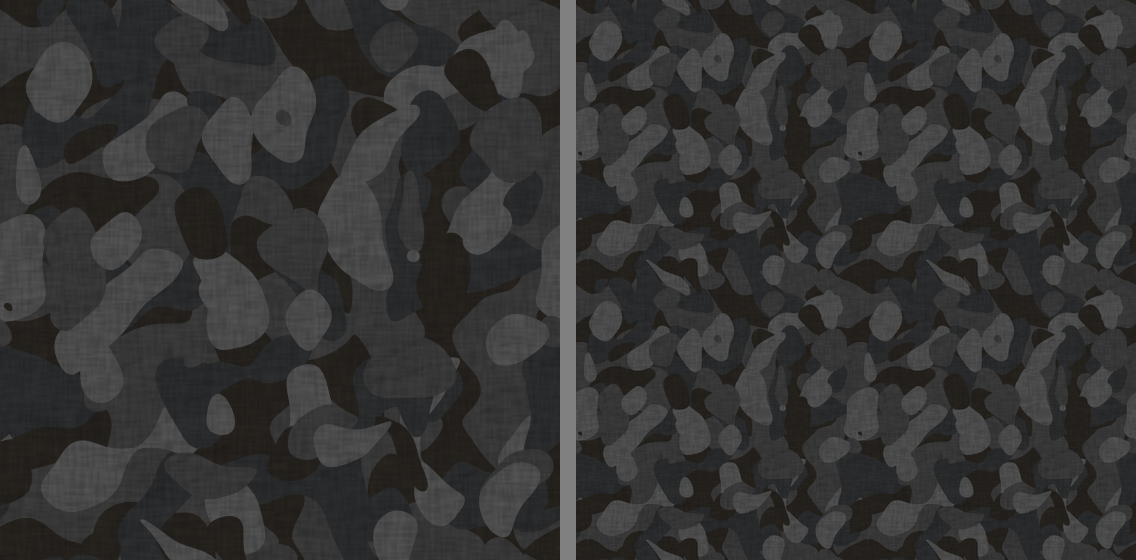
Left: one tile. Right: repeated 2 by 2.
This pattern is drawn by a three.js fragment shader. Its source:

```glsl
// Dark four-tone camouflage on woven cloth, tiling in both directions.
varying vec2 vUv;

const vec3 MID_GREY   = vec3(0.212, 0.212, 0.212);
const vec3 LIGHT_GREY = vec3(0.290, 0.290, 0.290);
const vec3 SLATE      = vec3(0.155, 0.162, 0.169);
const vec3 BROWN      = vec3(0.138, 0.126, 0.111);

const int   WAVES = 12;            // waves summed per layer of patches
const float MIN_FREQ = 2.5;        // cycles per tile, largest patches
const float MAX_FREQ = 6.0;        // cycles per tile, smallest patches
const vec2  STRETCH = vec2(1.08, 0.92); // patches run slightly upright
const vec2  SHIFT = vec2(0.545, 0.827); // places the patches on the tile
const float WARP = 0.007;          // bends the patch outlines
const float EDGE = 0.0011;         // half width of a patch edge
const float THREAD_CONTRAST = 0.14;
const float BAND_CONTRAST = 0.055;
const float CREASE_DEPTH = 0.07;
const float TAU = 6.2831853;

float hash(vec2 p) {
  vec3 q = fract(vec3(p.xyx) * 0.1031);
  q += dot(q, q.yzx + 33.33);
  return fract((q.x + q.y) * q.z);
}

// Whole cell index wrapped into the period, safe against rounding.
vec2 wrapCell(vec2 cell, vec2 period) {
  return floor(mod(cell + 0.5, period));
}

// Value noise that wraps after a whole number of cells.
float wrapNoise(vec2 p, vec2 period, float seed) {
  vec2 cell = floor(p);
  vec2 f = fract(p);
  f = f * f * (3.0 - 2.0 * f);
  vec2 a = wrapCell(cell, period) + seed;
  vec2 b = wrapCell(cell + 1.0, period) + seed;
  return mix(mix(hash(a), hash(vec2(b.x, a.y)), f.x),
             mix(hash(vec2(a.x, b.y)), hash(b), f.x), f.y);
}

float tiledNoise(vec2 uv, vec2 cells, float seed) {
  return wrapNoise(uv * cells, cells, seed);
}

// Smooth random field of unit variance from whole-cycle waves;
// returns its value in x and its gradient in yz.
vec3 patchField(vec2 uv, float seed) {
  vec3 field = vec3(0.0);
  for (int i = 0; i < WAVES; i++) {
    float n = float(i);
    float angle = (n + hash(vec2(n, seed))) * 0.5 * TAU / float(WAVES);
    float freq = mix(MIN_FREQ, MAX_FREQ, hash(vec2(n + 41.0, seed)));
    vec2 k = floor(freq * STRETCH * vec2(cos(angle), sin(angle)) + 0.5);
    float phase = TAU * (dot(k, uv) + hash(vec2(n + 83.0, seed)));
    field += vec3(cos(phase), -TAU * k * sin(phase));
  }
  return field / sqrt(0.5 * float(WAVES));
}

// Lays one colour wherever the field rises above the level.
void paint(inout vec3 color, vec2 uv, vec3 pigment, float level, float seed) {
  vec2 bend = sin(TAU * (uv.yx * vec2(7.0, 6.0) + uv * vec2(3.0, -4.0)) + seed);
  vec3 field = patchField(uv + WARP * bend, seed);
  float dist = (field.x - level) / max(length(field.yz), 4.0);
  color = mix(color, pigment, smoothstep(-EDGE, EDGE, dist));
}

// Brightness of the cloth: fine threads, broader bands, slanted creases.
float cloth(vec2 uv) {
  float threads = tiledNoise(uv, vec2(40.0, 256.0), 3.0)
                + tiledNoise(uv, vec2(256.0, 40.0), 17.0) - 1.0;
  float bands = tiledNoise(uv, vec2(16.0, 96.0), 29.0)
              + tiledNoise(uv, vec2(96.0, 16.0), 53.0) - 1.0;
  vec2 slant = vec2(12.0 * uv.x + 6.0 * uv.y, 60.0 * uv.y - 30.0 * uv.x);
  float crease = smoothstep(0.7, 0.98, wrapNoise(slant, vec2(6.0, 30.0), 71.0));
  return 1.0 + THREAD_CONTRAST * threads + BAND_CONTRAST * bands
       - CREASE_DEPTH * crease;
}

void main() {
  vec2 uv = vUv + SHIFT;
  vec3 color = MID_GREY;

  // Broad patches
  paint(color, uv, BROWN, 0.13, 11.0);
  paint(color, uv, SLATE, 0.465, 23.0);
  paint(color, uv, LIGHT_GREY, 0.75, 37.0);

  // Smaller patches overlapping them
  paint(color, uv, BROWN, 1.27, 59.0);
  paint(color, uv, SLATE, 1.34, 67.0);
  paint(color, uv, MID_GREY, 1.126, 79.0);
  paint(color, uv, LIGHT_GREY, 1.30, 97.0);

  gl_FragColor = vec4(color * cloth(vUv), 1.0);
}
```
